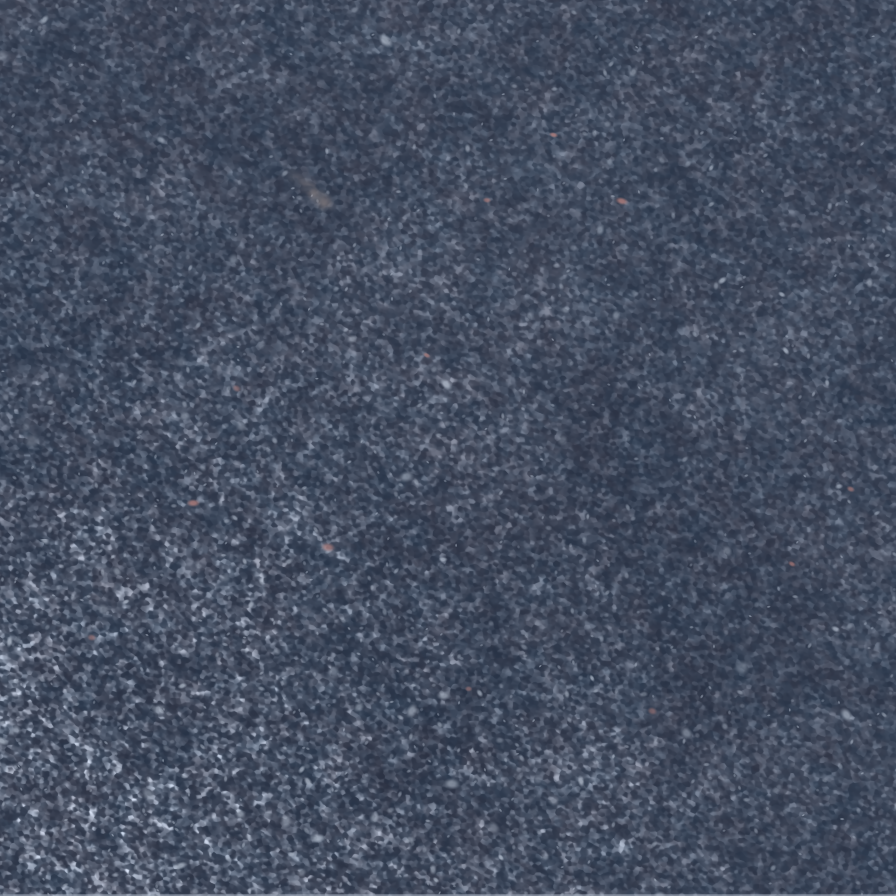
This texture is drawn by a three.js fragment shader. Its source:

```glsl
varying vec2 vUv;

// Colours
const vec3 SLATE_FLOOR = vec3(0.136, 0.173, 0.246);
const vec3 PALE_FLECK = vec3(0.68, 0.72, 0.78);
const vec3 PINK_FLECK = vec3(0.70, 0.50, 0.49);
const vec3 DUST = vec3(0.62, 0.57, 0.56);
const vec3 HUE_SHIFT = vec3(0.016, -0.003, -0.010);

// Grain: cells across the canvas, brightness and contrast
const float FINE_CELLS = 250.0;
const float MEDIUM_CELLS = 135.0;
const float MOTTLE_CELLS = 36.0;
const float PATCH_CELLS = 11.0;
const float GRAIN_LEVEL = 0.113;
const float GRAIN_CONTRAST = 2.45;
const float MOTTLE_CONTRAST = 0.36;
const float PATCH_CONTRAST = 0.36;
const float CLOUD_CONTRAST = 0.12;
const float GRAIN_TILT = -0.45;
const float GRAIN_STRETCH = 0.85;

// Flecks: cells across the canvas, share of filled cells, radius in cells
const float SPECK_CELLS = 105.0;
const float SPECK_SHARE = 0.09;
const float SPECK_RADIUS = 0.27;
const float CHIP_CELLS = 38.0;
const float CHIP_SHARE = 0.07;
const float CHIP_RADIUS = 0.19;
const float PINK_SHARE = 0.08;

// Dusty scuff and pale lower rim
const vec2 SCUFF_HEAD = vec2(0.362, 0.774);
const vec2 SCUFF_TAIL = vec2(0.325, 0.806);
const float SCUFF_WIDTH = 0.010;
const float RIM_HEIGHT = 0.003;

vec3 hash3(vec2 p) {
  vec3 q = fract(p.xyx * vec3(0.1031, 0.1030, 0.0973));
  q += dot(q, q.yxz + 33.33);
  return fract((q.xxy + q.yzz) * q.zyx);
}

mat2 rotation(float angle) {
  float c = cos(angle), s = sin(angle);
  return mat2(c, s, -s, c);
}

// Softly blended cellular noise: x is tone, y is hue, both about 0.5
vec2 softCells(vec2 p) {
  vec2 cell = floor(p), sum = vec2(0.0);
  float total = 0.0;
  for (int j = -1; j <= 1; j++) {
    for (int i = -1; i <= 1; i++) {
      vec2 id = cell + vec2(float(i), float(j));
      vec3 site = hash3(id);
      vec2 d = p - id - site.xy;
      float weight = exp(-5.0 * dot(d, d));
      sum += weight * vec2(site.z, hash3(id + 71.0).x);
      total += weight;
    }
  }
  return sum / max(total, 0.0001);
}

// Scattered soft ovals: x is coverage, y is a random value for the colour
vec2 flecks(vec2 p, float share, float radius) {
  vec2 cell = floor(p), best = vec2(0.0);
  for (int j = -1; j <= 1; j++) {
    for (int i = -1; i <= 1; i++) {
      vec2 id = cell + vec2(float(i), float(j));
      vec3 site = hash3(id + 19.0);
      vec3 look = hash3(id + 137.0);
      vec2 d = rotation(6.2832 * look.x) * (p - id - site.xy);
      d.y *= 1.0 + 0.8 * look.y;
      float size = radius * mix(0.7, 1.6, look.z * look.z);
      float mask = 1.0 - smoothstep(0.3 * size, 1.4 * size, length(d));
      mask *= step(site.z, share) * mix(0.4, 1.0, look.y);
      if (mask > best.x) best = vec2(mask, look.x);
    }
  }
  return best;
}

// Broad drifting light and dark areas, about -1 to 1
float clouds(vec2 p) {
  float sum = sin(5.0 * p.x + 2.0 * sin(4.0 * p.y + 1.0));
  sum += 0.7 * sin(8.0 * p.y - 6.0 * p.x + 1.5 * sin(9.0 * p.x));
  sum += 0.5 * sin(17.0 * p.x + 13.0 * p.y + 2.0 * sin(11.0 * p.y));
  return sum / 2.2;
}

float scuff(vec2 p) {
  vec2 axis = SCUFF_TAIL - SCUFF_HEAD, d = p - SCUFF_HEAD;
  float along = clamp(dot(d, axis) / dot(axis, axis), 0.0, 1.0);
  float dist = length(d - along * axis) / SCUFF_WIDTH;
  return exp(-2.0 * dist * dist) * (1.0 - 0.85 * along);
}

void main() {
  vec2 uv = vUv;
  float wear = 1.0 - smoothstep(0.1, 1.0, length(uv * vec2(0.8, 1.0)));

  // Grain, slightly drawn out along a falling diagonal
  vec2 drawn = rotation(-GRAIN_TILT) * uv * vec2(GRAIN_STRETCH, 1.0);
  vec2 fine = softCells(drawn * FINE_CELLS);
  vec2 medium = softCells(drawn * MEDIUM_CELLS + 40.0);
  vec2 mottle = softCells(drawn * MOTTLE_CELLS + 90.0);
  vec2 patches = softCells(drawn * PATCH_CELLS + 60.0);
  float grain = 0.66 * fine.x + 0.34 * medium.x - 0.5;
  float tone = GRAIN_CONTRAST * mix(0.85, 1.4, wear) * grain;
  tone += MOTTLE_CONTRAST * (mottle.x - 0.5);
  tone += PATCH_CONTRAST * (patches.x - 0.5);
  tone += CLOUD_CONTRAST * clouds(uv) + 0.12 * wear;
  vec3 colour = SLATE_FLOOR + GRAIN_LEVEL * exp(tone);
  colour += HUE_SHIFT * (medium.y + mottle.y - 1.0);

  // Small pale specks and larger chips, denser where worn
  float density = mix(0.6, 1.9, wear);
  vec2 speck = flecks(uv * SPECK_CELLS, SPECK_SHARE * density, SPECK_RADIUS);
  vec2 chip = flecks(uv * CHIP_CELLS, CHIP_SHARE * density, CHIP_RADIUS);
  vec3 chipColour = mix(PALE_FLECK, PINK_FLECK, step(chip.y, PINK_SHARE));
  colour = mix(colour, PALE_FLECK, 0.55 * speck.x);
  colour = mix(colour, chipColour, 0.8 * chip.x);

  // Dust scuff and rim
  colour = mix(colour, DUST, scuff(uv) * mix(0.2, 1.0, medium.x));
  float rim = 1.0 - smoothstep(0.3 * RIM_HEIGHT, RIM_HEIGHT, uv.y);
  colour = mix(colour, PALE_FLECK, 0.6 * rim);

  gl_FragColor = vec4(colour, 1.0);
}
```
